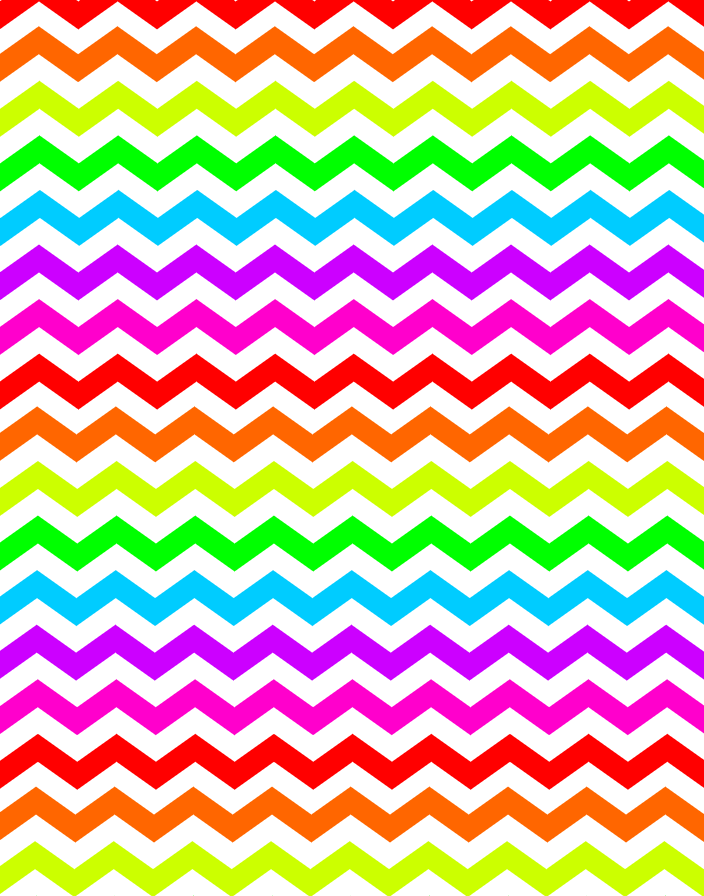
Write a Shadertoy shader that draws this pattern.

```glsl
// Lengths are fractions of the canvas height, measured from the top left
const float WAVE_LENGTH = 0.0878;
const float WAVE_DEPTH  = 0.0312;
const float BAND_WIDTH  = 0.0312;
const float FIRST_PEAK  = 0.0440;
const float FIRST_TOP   = 0.0293;
const float ROW_PITCH   = 0.0609;
const float SET_PITCH   = 0.4243;   // slightly under seven rows
const float SET_DRIFT   = -0.0022;  // sideways slip of each colour set
const float ROW_JITTER  = 0.0018;
const int   SET_SIZE    = 7;
const int   LAST_ROW    = 16;

const vec3 PAPER = vec3(1.0);
const vec3 INKS[SET_SIZE] = vec3[SET_SIZE](
    vec3(1.0, 0.4, 0.0),   // orange
    vec3(0.8, 1.0, 0.0),   // lime
    vec3(0.0, 1.0, 0.0),   // green
    vec3(0.0, 0.8, 1.0),   // sky
    vec3(0.8, 0.0, 1.0),   // violet
    vec3(1.0, 0.0, 0.8),   // pink
    vec3(1.0, 0.0, 0.0));  // red

float hash(float n) {
    return fract(sin(n * 12.9898) * 43758.5453);
}

// Triangle wave: 0 at the peaks, 1 in the valleys
float zigzag(float x) {
    return 2.0 * abs(fract(x / WAVE_LENGTH + 0.5) - 0.5);
}

// Signed distance to a chevron band whose peaks touch the line y = top
float chevronBand(vec2 p, float peak, float top) {
    float centre = top + 0.5 * BAND_WIDTH + WAVE_DEPTH * zigzag(p.x - peak);
    float slope = 2.0 * WAVE_DEPTH / WAVE_LENGTH;
    return (abs(p.y - centre) - 0.5 * BAND_WIDTH) * inversesqrt(1.0 + slope * slope);
}

void mainImage(out vec4 fragColor, in vec2 fragCoord) {
    vec2 p = vec2(fragCoord.x, iResolution.y - fragCoord.y) / iResolution.y;
    vec3 colour = PAPER;

    // Row -1 is cut off by the top edge
    for (int row = -1; row <= LAST_ROW; row++) {
        int ink = (row + SET_SIZE) % SET_SIZE;
        float set = float((row - ink) / SET_SIZE);

        float top = FIRST_TOP + set * SET_PITCH + float(ink) * ROW_PITCH;
        float peak = FIRST_PEAK + max(set, 0.0) * SET_DRIFT
                   + ROW_JITTER * (hash(float(row) + 2.0) - 0.5);

        float coverage = clamp(0.5 - chevronBand(p, peak, top) * iResolution.y, 0.0, 1.0);
        colour = mix(colour, INKS[ink], coverage);
    }

    fragColor = vec4(colour, 1.0);
}
```
